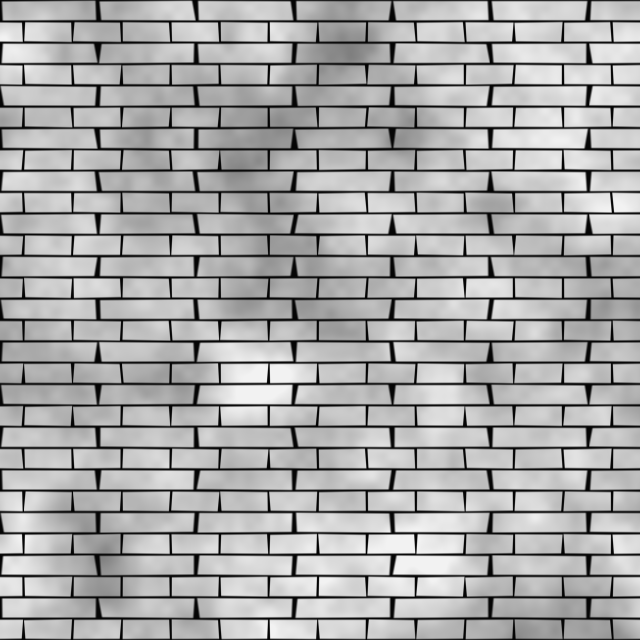
Give the GLSL for this texture, as a WebGL 1 fragment shader.

```glsl
precision highp float;
// Pale grey brick wall: alternating rows of long and short bricks, crooked black joints, cloudy faces.

uniform vec2 u_resolution;

#define ROWS 30.0
#define LONG_COLUMNS 6.525
#define SHORT_SHIFT 0.48
#define JOINT vec2(0.023, 0.050)    // half joint, in brick widths and heights
#define SLANT vec2(0.021, 0.022)    // largest tilt of the brick edges
#define SOFTNESS vec2(0.015, 0.055) // half width of the edge fade
#define FACE_TONE 0.76
#define JOINT_TONE 0.02
#define CLOUD_SCALE 7.5
#define CLOUD_CONTRAST 0.62
#define BRICK_VARIATION 0.05

float hash(vec2 p) {
  vec3 q = fract(vec3(p.xyx) * 0.1031);
  q += dot(q, q.yzx + 33.33);
  return fract((q.x + q.y) * q.z);
}

float valueNoise(vec2 p) {
  vec2 cell = floor(p);
  vec2 f = fract(p);
  f = f * f * (3.0 - 2.0 * f);
  float low = mix(hash(cell), hash(cell + vec2(1.0, 0.0)), f.x);
  float high = mix(hash(cell + vec2(0.0, 1.0)), hash(cell + vec2(1.0, 1.0)), f.x);
  return mix(low, high, f.y);
}

// Layered noise, normalised to 0..1
float clouds(vec2 p) {
  float sum = 0.0;
  float total = 0.0;
  float weight = 1.0;
  for (int octave = 0; octave < 4; octave++) {
    sum += weight * valueNoise(p);
    total += weight;
    weight *= 0.58;
    p = p * 2.03 + vec2(17.3, 41.7);
  }
  return sum / total;
}

// Random tilt in -1..1 for one edge of a brick
float tilt(vec2 brick, float edge) {
  return 2.0 * hash(brick + vec2(edge * 37.0, edge * 59.0)) - 1.0;
}

// Coverage of a brick whose four edges tilt independently
float brickMask(vec2 local, vec2 brick, vec2 fade) {
  vec2 along = 2.0 * local.yx - 1.0;
  vec2 lowTilt = vec2(tilt(brick, 1.0), tilt(brick, 2.0));
  vec2 highTilt = vec2(tilt(brick, 3.0), tilt(brick, 4.0));
  vec2 low = local - JOINT - SLANT * lowTilt * along;
  vec2 high = 1.0 - local - JOINT - SLANT * highTilt * along;
  vec2 inside = smoothstep(-fade, fade, low) * smoothstep(-fade, fade, high);
  return inside.x * inside.y;
}

void main() {
  vec2 uv = gl_FragCoord.xy / u_resolution;

  // Short bricks in even rows, long ones in odd rows
  float row = floor(uv.y * ROWS);
  float isShort = 1.0 - mod(row, 2.0);
  vec2 grid = vec2(LONG_COLUMNS * (1.0 + isShort), ROWS);
  vec2 p = uv * grid - vec2(SHORT_SHIFT * isShort, 0.0);
  vec2 brick = floor(p) + 11.0;

  // Edge fade never narrower than a pixel
  vec2 fade = max(SOFTNESS, 0.6 * grid / u_resolution);
  float mask = brickMask(fract(p), brick, fade);

  // Clouds run across the wall, with a slight tone shift per brick
  float face = FACE_TONE + CLOUD_CONTRAST * (clouds(uv * CLOUD_SCALE + 5.0) - 0.5);
  face += BRICK_VARIATION * (hash(brick + 83.0) - 0.5);

  gl_FragColor = vec4(vec3(mix(JOINT_TONE, min(face, 0.95), mask)), 1.0);
}
```
